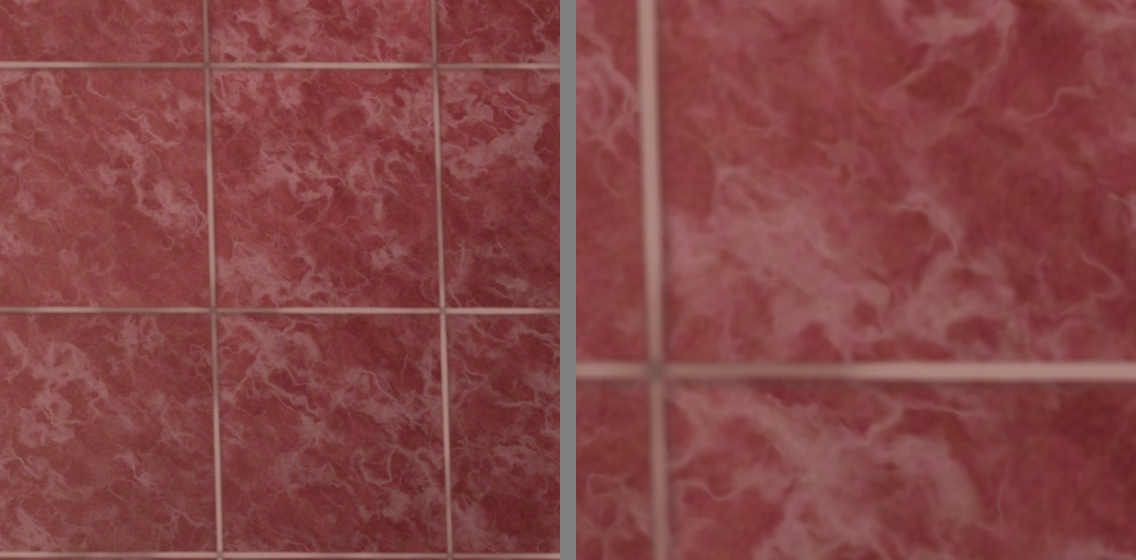
Left, the full canvas; right, a detail of the centre.
This texture is drawn by a Shadertoy shader. Its source:

```glsl
// Red marbled floor tiles with pale, slightly leaning grout lines.
// Warped noise ridges form a dense broken vein net, shifted and toned per
// tile; a skewed grid gives the soft joints, and fine noise the grain.

float hash(vec2 p) {
    return fract(sin(dot(p, vec2(127.1, 311.7))) * 43758.5453);
}

float noise(vec2 p) {
    vec2 i = floor(p), f = fract(p);
    f = f * f * (3.0 - 2.0 * f);
    return mix(mix(hash(i), hash(i + vec2(1, 0)), f.x),
               mix(hash(i + vec2(0, 1)), hash(i + vec2(1, 1)), f.x), f.y);
}

float fbm(vec2 p) {
    float sum = 0.0, amp = 0.53;
    for (int i = 0; i < 4; i++) {
        sum += amp * noise(p);
        p = mat2(1.6, 1.2, -1.2, 1.6) * p + 7.3;
        amp *= 0.5;
    }
    return sum;
}

// Soft bright line where the noise crosses its middle value
float ridge(vec2 p, float sharpness) {
    float d = sharpness * (fbm(p) - 0.5);
    return exp(-d * d);
}

void mainImage(out vec4 fragColor, in vec2 fragCoord) {
    vec2 uv = fragCoord / iResolution.xy;

    // Leaning tile grid
    float drop = 1.0 - uv.y;
    vec2 grid = vec2((uv.x - 0.366 - 0.027 * drop) / (0.407 + 0.004 * drop),
                     (uv.y - 0.010 + 0.003 * uv.x) / 0.4375);
    vec2 tile = floor(grid);
    vec2 joint = (fract(grid + 0.5) - 0.5) * vec2(0.409, 0.4375);
    float tone = hash(tile + 3.7);

    // Marble space: x runs along the falling diagonal, offset per tile
    vec2 q = uv + 5.0 * vec2(hash(tile + 11.0), hash(tile + 23.0));
    q = mat2(0.77, 0.64, -0.64, 0.77) * q;
    vec2 warp = vec2(fbm(q * 22.0), fbm(q * 22.0 + 31.0)) - 0.5;
    q += 0.03 * warp;

    // Broken veins of three sizes, thicker in small cloudy patches
    float cloud = smoothstep(0.36, 0.62, fbm(q * vec2(13.0, 16.0) + 17.0));
    float gaps = smoothstep(0.25, 0.6, noise(q * 27.0 + 61.0));
    float bold = ridge(q * vec2(13.0, 17.0), 19.0) * (0.2 + 0.8 * cloud);
    float fine = ridge(q * vec2(18.0, 32.0) + 53.0, 16.0) * gaps * (0.3 + 0.7 * cloud);
    float thread = ridge(q * vec2(24.0, 27.0) + 37.0, 18.0) * (1.0 - 0.8 * gaps);
    float blotch = smoothstep(0.54, 0.68, fbm(q * vec2(24.0, 31.0) + 71.0)) * cloud;
    float vein = 1.0 - (1.0 - 0.76 * bold) * (1.0 - 0.6 * fine)
                     * (1.0 - 0.42 * thread) * (1.0 - 0.65 * blotch);

    // Red body with diagonal streaks, browner left, deeper at the lower right
    float body = 0.5 * smoothstep(0.3, 0.7, fbm(q * 9.0 + 91.0))
               + 0.5 * smoothstep(0.3, 0.7, fbm(q * vec2(24.0, 55.0) + 13.0));
    vec3 color = mix(vec3(0.455, 0.165, 0.175), vec3(0.545, 0.235, 0.245), body);
    float left = 1.0 - smoothstep(0.05, 0.75, uv.x);
    color = mix(color, vec3(0.515, 0.29, 0.265), 0.6 * left * (1.0 - 0.4 * uv.y));
    color = mix(color, vec3(0.625, 0.425, 0.43), 0.9 * vein);
    color *= 0.95 + 0.11 * tone;
    color *= 1.04 - 0.21 * smoothstep(0.6, 1.7, uv.x + drop);

    // Mottled grain with a faint colour shift
    float speckle = noise(uv * vec2(150.0, 190.0)) - 0.5;
    float grain = noise(mat2(0.8, 0.6, -0.6, 0.8) * uv * vec2(300.0, 220.0)) - 0.5;
    float tint = noise(uv * 95.0 + 40.0) - 0.5;
    color += 0.024 * speckle + 0.03 * grain + tint * vec3(0.008, -0.02, 0.025);

    // Shaded tile rims, stronger below and to the right of each joint
    vec2 rim = smoothstep(0.013, 0.004, abs(joint + vec2(-0.002, 0.003)));
    color = mix(color, vec3(0.38, 0.24, 0.22), 0.42 * max(rim.x, rim.y));

    // Soft-edged grout with uneven width, lightness and grime
    float wear = fbm(uv * 9.0 + 5.0);
    vec2 halfWidth = vec2(0.0042, 0.0045) + 0.003 * (wear - 0.5);
    vec2 line = 1.0 - smoothstep(halfWidth - 0.0035, halfWidth + 0.0035, abs(joint));
    vec3 grout = mix(vec3(0.57, 0.41, 0.38), vec3(0.69, 0.54, 0.51),
                     smoothstep(0.3, 0.65, wear));
    grout *= 1.0 - 0.2 * smoothstep(0.012, 0.002, length(joint));
    color = mix(color, grout, 0.92 * max(line.x, line.y));

    fragColor = vec4(clamp(color, 0.0, 1.0), 1.0);
}
```
